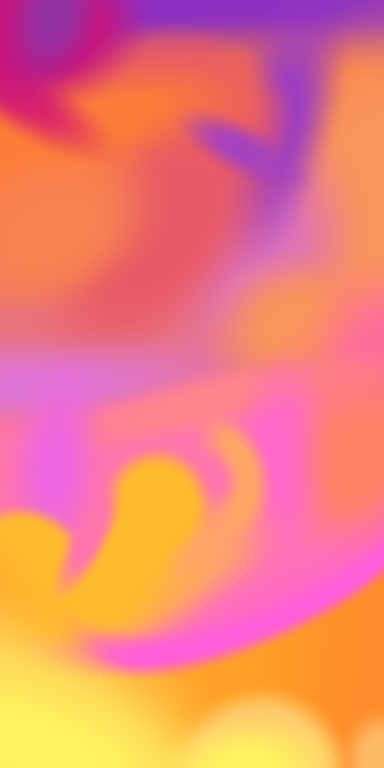
Write a WebGL 1 fragment shader that draws this background.

```glsl
precision highp float;
// Soft liquid gradient: violet and coral clouds over pink swirls and golden pools.
uniform vec2 u_resolution;

const vec3 VIOLET = vec3(0.55, 0.19, 0.76);
const vec3 MAGENTA = vec3(0.78, 0.08, 0.49);
const vec3 ORANGE = vec3(0.99, 0.49, 0.22);
const vec3 APRICOT = vec3(0.98, 0.58, 0.36);
const vec3 ROSE = vec3(0.91, 0.35, 0.40);
const vec3 ORCHID = vec3(0.87, 0.45, 0.72);
const vec3 LILAC = vec3(0.87, 0.46, 0.86);
const vec3 PINK = vec3(1.0, 0.46, 0.68);
const vec3 HOT_PINK = vec3(1.0, 0.39, 0.83);
const vec3 GOLD = vec3(1.0, 0.73, 0.18);
const vec3 LEMON = vec3(1.0, 0.95, 0.38);

// Soft rotated ellipse; coverage is one half on its outline
float blob(vec2 p, vec2 centre, vec2 radius, float angle, float soft) {
  vec2 d = p - centre;
  float s = sin(angle), c = cos(angle);
  d = vec2(c * d.x + s * d.y, c * d.y - s * d.x) / radius;
  return 1.0 - smoothstep(1.0 - soft, 1.0 + soft, length(d));
}

// Violet sky, coral dome and magenta corner
vec3 upperClouds(vec2 p) {
  vec3 c = mix(vec3(0.91, 0.45, 0.49), ORANGE, smoothstep(1.15, 1.45, p.y));
  c = mix(c, VIOLET, smoothstep(1.78, 1.97, p.y));
  c = mix(c, APRICOT, blob(p, vec2(1.0, 1.48), vec2(0.24, 0.4), 0.0, 0.5));
  c = mix(c, ORCHID, blob(p, vec2(0.66, 1.36), vec2(0.19, 0.24), -0.4, 0.6));
  c = mix(c, vec3(0.61, 0.24, 0.76), blob(p, vec2(0.72, 1.66), vec2(0.11, 0.26), -0.25, 0.6));
  c = mix(c, ROSE, blob(p, vec2(0.47, 1.73), vec2(0.25, 0.16), -0.3, 0.35));
  c = mix(c, ORANGE, blob(p, vec2(0.32, 1.68), vec2(0.28, 0.12), 0.1, 0.65));
  c = mix(c, ROSE, blob(p, vec2(0.42, 1.41), vec2(0.32, 0.18), 0.85, 0.5));
  c = mix(c, vec3(0.65, 0.26, 0.74), blob(p, vec2(0.64, 1.6), vec2(0.13, 0.045), -0.5, 0.7));
  c = mix(c, vec3(0.97, 0.51, 0.32), blob(p, vec2(0.13, 1.41), vec2(0.24, 0.15), 0.45, 0.5));
  c = mix(c, vec3(0.86, 0.15, 0.41), blob(p, vec2(0.05, 1.75), vec2(0.2, 0.06), -0.5, 0.7));
  c = mix(c, MAGENTA, blob(p, vec2(0.1, 1.92), vec2(0.22, 0.16), 0.3, 0.45));
  return mix(c, vec3(0.58, 0.19, 0.64), blob(p, vec2(0.13, 1.97), vec2(0.08, 0.13), -0.3, 0.75));
}

// Pink field with salmon bands and golden curls
vec3 middleSwirls(vec2 p, vec3 c) {
  c = mix(c, LILAC, 0.9 * blob(p, vec2(0.08, 1.0), vec2(0.42, 0.09), 0.05, 0.8));
  c = mix(c, PINK, 1.0 - smoothstep(0.84, 0.97, p.y - 0.13 * p.x));
  c = mix(c, APRICOT, blob(p, vec2(0.76, 1.15), vec2(0.17, 0.13), 0.3, 0.6));
  c = mix(c, vec3(1.0, 0.43, 0.61), blob(p, vec2(1.02, 1.07), vec2(0.17, 0.18), 0.0, 0.6));
  c = mix(c, vec3(1.0, 0.52, 0.55), blob(p, vec2(0.55, 0.95), vec2(0.36, 0.055), 0.2, 0.7));
  c = mix(c, vec3(1.0, 0.51, 0.4), blob(p, vec2(0.98, 0.79), vec2(0.2, 0.21), 0.3, 0.6));
  c = mix(c, HOT_PINK, 0.8 * blob(p, vec2(0.73, 0.79), vec2(0.08, 0.2), -0.1, 0.8));
  c = mix(c, vec3(0.93, 0.4, 0.88), blob(p, vec2(0.15, 0.8), vec2(0.08, 0.19), -0.15, 0.8));

  // Peach hook around the large golden lobe
  float hook = 1.0 - smoothstep(0.01, 0.075, abs(length(p - vec2(0.53, 0.74)) - 0.12));
  hook *= smoothstep(0.5, 0.62, p.x);
  vec3 peach = vec3(1.0, 0.65, 0.4);
  c = mix(c, peach, hook);
  c = mix(c, peach, blob(p, vec2(0.42, 0.5), vec2(0.25, 0.12), 0.5, 0.55));

  // Golden lobes joined by a pool, parted by a pink curl
  c = mix(c, GOLD, blob(p, vec2(0.41, 0.69), vec2(0.12, 0.125), 0.0, 0.28));
  c = mix(c, GOLD, blob(p, vec2(0.33, 0.56), vec2(0.19, 0.1), 0.9, 0.35));
  c = mix(c, GOLD, blob(p, vec2(0.06, 0.56), vec2(0.13, 0.11), 0.0, 0.25));
  c = mix(c, GOLD, blob(p, vec2(0.12, 0.43), vec2(0.32, 0.11), 0.1, 0.45));
  return mix(c, PINK, blob(p, vec2(0.22, 0.6), vec2(0.035, 0.12), -0.5, 0.65));
}

// Lemon and orange pools along the bottom
vec3 floorPools(vec2 p) {
  vec3 c = mix(vec3(1.0, 0.63, 0.15), vec3(1.0, 0.55, 0.17), smoothstep(0.6, 1.0, p.x));
  c = mix(c, vec3(1.0, 0.83, 0.34), blob(p, vec2(0.05, 0.06), vec2(0.46, 0.33), -0.35, 0.4));
  c = mix(c, LEMON, blob(p, vec2(0.1, 0.06), vec2(0.35, 0.15), -0.3, 0.7));
  c = mix(c, vec3(1.0, 0.8, 0.43), blob(p, vec2(0.68, 0.0), vec2(0.2, 0.17), 0.25, 0.25));
  c = mix(c, LEMON, blob(p, vec2(0.64, -0.01), vec2(0.17, 0.09), 0.1, 0.7));
  return mix(c, vec3(1.0, 0.73, 0.4), blob(p, vec2(1.03, 0.0), vec2(0.11, 0.13), 0.3, 0.35));
}

void main() {
  vec2 p = gl_FragCoord.xy / u_resolution * vec2(1.0, 2.0);
  p += 0.01 * sin(p.yx * vec2(9.0, 7.0));
  vec3 c = middleSwirls(p, upperClouds(p));

  // Sagging pink ribbon: hazy above, crisp below
  float x = p.x - 0.39;
  float height = p.y - 0.29 - (x < 0.0 ? 1.5 : 0.73) * x * x;
  float edge = mix(0.15, 0.03, smoothstep(0.0, 0.35, p.x));
  float start = smoothstep(0.12, 0.4, p.x);
  c = mix(c, HOT_PINK, 0.6 * smoothstep(0.3, 0.65, p.x) * (1.0 - smoothstep(0.04, 0.22, height)));
  c = mix(c, vec3(1.0, 0.37, 0.85), start * (1.0 - smoothstep(0.01, 0.08, height)));
  c = mix(floorPools(p), c, smoothstep(-edge, edge, height + 0.035));
  gl_FragColor = vec4(c, 1.0);
}
```
